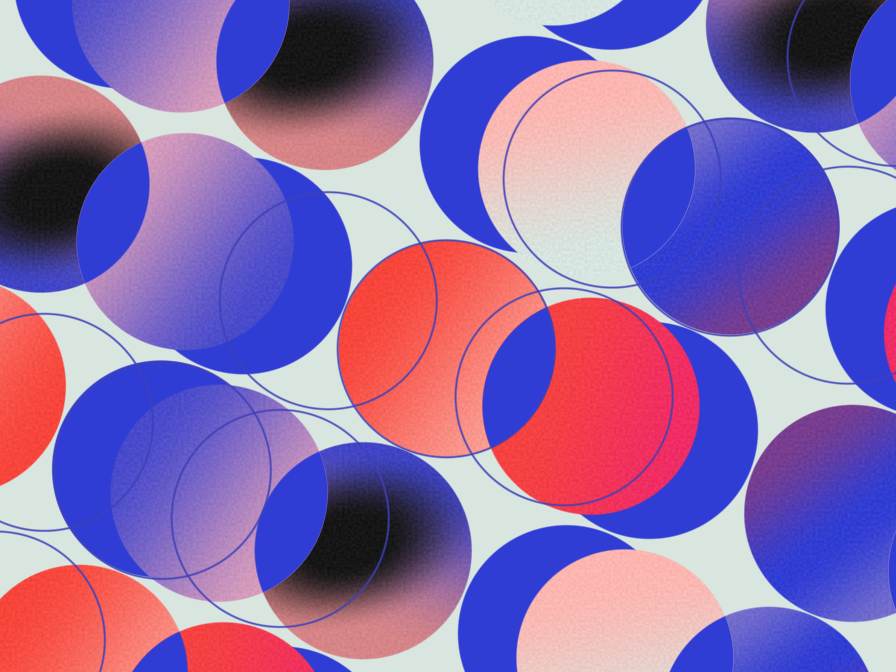
A Shadertoy shader for this background:

```glsl
// Overlapping gradient discs in pairs, with flat blue shadows and thin rings.
// Two interleaved lattices place the pairs, one turned by half a circle;
// each overlap is filled flat blue, and gradient noise adds a faint grain.

const float RADIUS = 0.1615;
const vec2 PAIR_STEP = vec2(0.2145, -0.0855);
const vec3 BLUE = vec3(0.19, 0.24, 0.83);

vec2 randomGradient(vec2 cell) {
    float h = fract(sin(dot(cell, vec2(127.1, 311.7))) * 43758.5);
    return vec2(cos(6.2832 * h), sin(6.2832 * h));
}

float gradientNoise(vec2 p) {
    vec2 i = floor(p), f = fract(p);
    vec2 w = f * f * f * (f * (f * 6.0 - 15.0) + 10.0);
    vec2 e = vec2(1.0, 0.0);
    float a = dot(randomGradient(i), f);
    float b = dot(randomGradient(i + e.xy), f - e.xy);
    float c = dot(randomGradient(i + e.yx), f - e.yx);
    float d = dot(randomGradient(i + e.xx), f - e.xx);
    return mix(mix(a, b, w.x), mix(c, d, w.x), w.y);
}

// Anti-aliased fill of a signed distance
float coverage(float d) {
    float px = 1.0 / iResolution.y;
    return 1.0 - smoothstep(-px, px, d);
}

float disc(vec2 p, vec2 centre) {
    return coverage(length(p - centre) - RADIUS);
}

// Disc gradients; q runs from -1 to 1 across the disc
vec3 coral(vec2 q) {
    return mix(vec3(0.97, 0.27, 0.23), vec3(0.98, 0.63, 0.59),
               smoothstep(-0.9, 1.1, dot(q, vec2(0.8, -0.6))));
}

vec3 crimson(vec2 q) {
    return mix(vec3(0.96, 0.26, 0.25), vec3(0.94, 0.17, 0.40),
               smoothstep(-0.7, 1.1, q.x - 0.3 * q.y));
}

vec3 ink(vec2 q) {
    vec3 rim = mix(vec3(0.25, 0.27, 0.78), vec3(0.84, 0.52, 0.53),
                   smoothstep(-0.9, 0.7, dot(q, vec2(0.35, 0.9))));
    vec2 offset = q - vec2(0.15, -0.08);
    vec2 blob = vec2(dot(offset, vec2(0.97, 0.24)), dot(offset, vec2(-0.24, 0.97)));
    return mix(vec3(0.085), rim, smoothstep(0.3, 1.1, length(blob * vec2(0.85, 1.35))));
}

vec3 lilac(vec2 q) {
    return mix(vec3(0.86, 0.62, 0.73), vec3(0.28, 0.29, 0.80),
               smoothstep(-1.0, 1.0, dot(q, vec2(0.8, -0.6))));
}

vec3 violet(vec2 q) {
    float t = dot(q, vec2(-0.6, 0.8));
    vec3 c = mix(vec3(0.46, 0.43, 0.80), BLUE, smoothstep(-1.0, -0.1, t));
    return mix(c, vec3(0.47, 0.24, 0.56), smoothstep(-0.1, 0.9, t));
}

vec3 blush(vec2 q) {
    return mix(vec3(0.84, 0.90, 0.88), vec3(0.99, 0.71, 0.69),
               smoothstep(-0.9, 0.8, q.y - 0.2 * q.x));
}

// Shadow, lead disc, partner disc, then their blue overlap
void paintPair(inout vec3 col, vec2 p, vec2 lead, float turn, int kind, float grain) {
    vec2 partner = lead + turn * PAIR_STEP;
    vec2 a = turn * (p - lead) / RADIUS;
    vec2 b = turn * (p - partner) / RADIUS;
    vec3 leadColour = kind == 0 ? coral(a) : kind == 1 ? ink(a) : violet(a);
    vec3 partnerColour = kind == 0 ? crimson(b) : kind == 1 ? lilac(b) : blush(turn * b);
    float leadMask = disc(p, lead), partnerMask = disc(p, partner);
    col = mix(col, BLUE, disc(p, partner + turn * vec2(0.087, -0.036)));
    col = mix(col, leadColour + grain, leadMask);
    col = mix(col, partnerColour + grain, partnerMask);
    col = mix(col, BLUE, leadMask * partnerMask);
}

void mainImage(out vec4 fragColor, in vec2 fragCoord) {
    vec2 p = fragCoord / iResolution.y;
    vec3 col = vec3(0.85, 0.90, 0.88);
    float grain = 0.05 * gradientNoise(p * 230.0);

    // Disc pairs on the two lattices
    for (int row = -1; row <= 3; row++) {
        for (int column = -2; column <= 2; column++) {
            vec2 site = float(column) * vec2(0.604, -0.245) + float(row) * vec2(0.547, 0.483);
            int kind = (30 - column + row / 2) % 3;
            int turnedKind = (31 + column + row) % 3;
            paintPair(col, p, site + vec2(0.118, -0.002), 1.0, kind, grain);
            paintPair(col, p, site + vec2(0.5405, 0.1805), -1.0, turnedKind, grain);
        }
    }

    // Thin rings in a slanted band, three to a step
    for (int i = -1; i <= 4; i++) {
        for (int j = 0; j < 3; j++) {
            vec2 centre = vec2(0.066, 0.3715) + float(i) * vec2(0.4225, 0.181)
                        + float(j) * vec2(0.1755, -0.0715);
            float line = abs(length(p - centre) - RADIUS) - 0.0014;
            col = mix(col, vec3(0.24, 0.25, 0.72), 0.9 * coverage(line));
        }
    }
    fragColor = vec4(clamp(col, 0.0, 1.0), 1.0);
}
```
